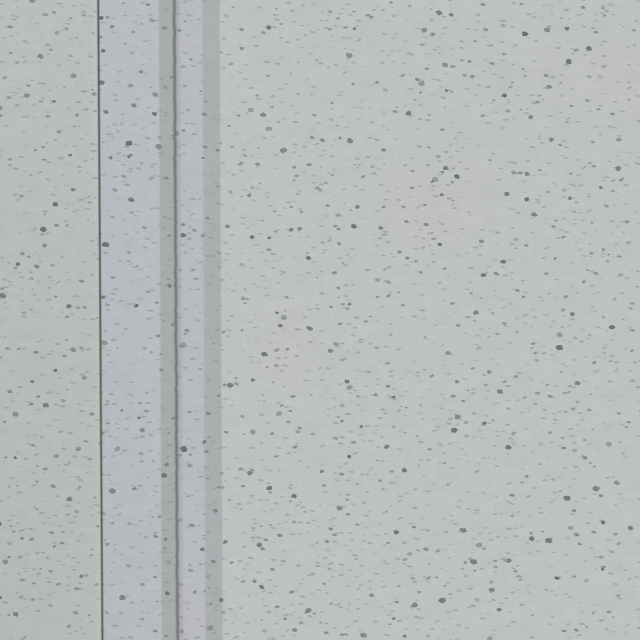
Write a three.js fragment shader that draws this texture.

```glsl
// Pale speckled panel with a thin seam and a raised vertical moulding at the left.
// Flat tints are blended across x for the profile; stone flecks are scattered
// as jittered, tilted ellipses in several hashed grids over soft value noise.
varying vec2 vUv;

float hash(vec2 p) {
  return fract(sin(dot(p, vec2(127.1, 311.7))) * 43758.5453);
}

float noise(vec2 p) {
  vec2 i = floor(p), f = fract(p);
  f = f * f * (3.0 - 2.0 * f);
  return mix(mix(hash(i), hash(i + vec2(1.0, 0.0)), f.x),
             mix(hash(i + vec2(0.0, 1.0)), hash(i + vec2(1.0, 1.0)), f.x), f.y);
}

// Soft step from 0 to 1 around an edge
float edge(float at, float soft, float x) {
  return smoothstep(at - soft, at + soft, x);
}

// Strongest fleck at p; cells per side, share of filled cells, radius in canvas units
float flecks(vec2 p, float cells, float share, float radius, float stretch, float seed) {
  vec2 base = floor(p * cells);
  float ink = 0.0;
  for (int j = -1; j <= 1; j++) {
    for (int i = -1; i <= 1; i++) {
      vec2 id = base + vec2(float(i), float(j));
      vec2 key = id + seed;
      float chance = share * (0.55 + 0.9 * noise(id * 9.0 / cells + seed));
      if (hash(key) < chance) {
        vec2 jitter = vec2(hash(key + 17.3), hash(key + 41.9));
        vec2 d = p - (id + jitter) / cells;
        // Most flecks lie flat, dipping a little to the right
        float turn = -0.2 + 1.5 * pow(hash(key + 63.1) - 0.5, 3.0) * 4.0;
        float c = cos(turn), s = sin(turn);
        d = vec2(c * d.x + s * d.y, c * d.y - s * d.x);
        float size = radius * mix(0.55, 1.25, hash(key + 88.7));
        float ragged = 0.5 * size * (noise(p * 420.0 + seed) - 0.5);
        float dist = length(d / vec2(stretch, 1.0)) + ragged - size;
        float shade = mix(0.45, 1.0, hash(key + 105.3));
        ink = max(ink, shade * (1.0 - smoothstep(-0.0009, 0.0009, dist)));
      }
    }
  }
  return ink;
}

void main() {
  vec2 uv = vUv;
  // The moulding drifts right toward the bottom
  float x = uv.x - 0.005 * (1.0 - uv.y);
  float seamX = uv.x - 0.1535 - 0.0065 * (1.0 - uv.y);

  // Panel and moulding tints, left to right
  vec3 color = vec3(0.727, 0.748, 0.737);
  color = mix(color, vec3(0.728, 0.742, 0.755), edge(0.0, 0.001, seamX));
  color = mix(color, vec3(0.665, 0.678, 0.665), edge(0.248, 0.002, x));
  color = mix(color, vec3(0.728, 0.734, 0.758), edge(0.275, 0.003, x));
  color = mix(color, vec3(0.672, 0.684, 0.688), edge(0.316, 0.003, x));
  color = mix(color, vec3(0.743, 0.757, 0.757), edge(0.343, 0.002, x));

  // Light drift: a little darker in the lower left, faint warm and cool patches
  color -= 0.022 * (1.0 - uv.y) * (1.0 - smoothstep(0.0, 0.4, uv.x));
  color += vec3(0.012, 0.0, -0.004) * (noise(uv * 4.5 + 3.0) - 0.5);
  color += 0.016 * (noise(uv * vec2(55.0, 110.0)) - 0.5);
  color += 0.014 * (noise(uv * 260.0) - 0.5);

  // Stone flecks, from faint dashes to dark grains
  float faint = flecks(uv, 75.0, 0.36, 0.0014, 2.6, 5.0);
  float small = flecks(uv, 52.0, 0.30, 0.0020, 1.7, 23.0);
  float grain = flecks(uv, 30.0, 0.22, 0.0034, 1.3, 59.0);
  color = mix(color, vec3(0.53, 0.55, 0.55), 0.62 * faint);
  color = mix(color, vec3(0.43, 0.445, 0.45), 0.72 * small);
  color = mix(color, vec3(0.36, 0.375, 0.38), 0.85 * grain);

  // Seam with a soft light lip on its left
  color += vec3(0.012, 0.014, 0.0) * exp(-pow((seamX + 0.005) / 0.004, 2.0));
  color = mix(color, vec3(0.31, 0.33, 0.32), 0.88 * exp(-pow(seamX / 0.0018, 2.0)));

  // Groove shadow along the moulding, with a softer halo on its right
  float rough = 0.0012 * (noise(vec2(3.0, uv.y * 130.0)) - 0.5);
  float groove = x - 0.2725 + rough;
  color = mix(color, vec3(0.42, 0.42, 0.44), 0.85 * exp(-pow(groove / 0.0026, 2.0)));
  color = mix(color, vec3(0.60, 0.60, 0.63), 0.35 * exp(-pow((groove - 0.005) / 0.004, 2.0)));

  gl_FragColor = vec4(color, 1.0);
}
```
